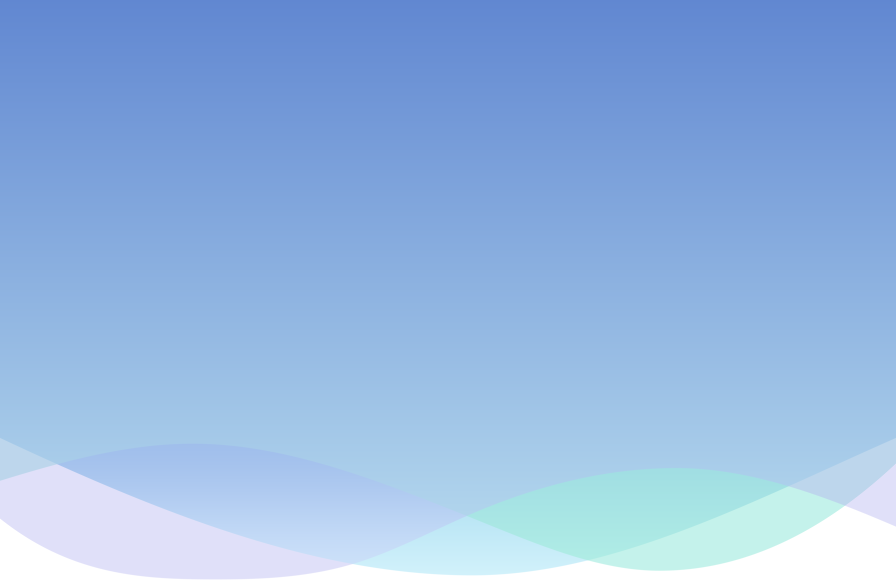
This background is drawn by a Shadertoy shader. Its source:

```glsl
// Blue sky gradient above three translucent, crossing waves on white.

#define SKY_TOP vec3(0.38, 0.53, 0.82)
#define SKY_LOW vec3(0.73, 0.87, 0.94)
#define HAZE vec3(0.74, 0.84, 0.925)
#define LAVENDER vec3(0.88, 0.88, 0.975)
#define BLUE_TOP vec3(0.62, 0.74, 0.92)
#define BLUE_LOW vec3(0.81, 0.89, 0.98)
#define TEAL_TOP vec3(0.63, 0.87, 0.89)
#define TEAL_LOW vec3(0.70, 0.94, 0.90)
#define MINT vec3(0.77, 0.95, 0.92)
#define CYAN_TOP vec3(0.73, 0.90, 0.96)
#define CYAN_LOW vec3(0.83, 0.95, 0.985)
#define PAPER vec3(1.0)

// Cubic Hermite span between two knots (x, height, slope)
float span(float x, vec3 a, vec3 b) {
    float width = b.x - a.x;
    float t = (x - a.x) / width;
    float ease = t * t * (3.0 - 2.0 * t);
    float leave = t * (1.0 - t) * (1.0 - t);
    float arrive = t * t * (t - 1.0);
    return mix(a.y, b.y, ease) + width * (a.z * leave + b.z * arrive);
}

// Height of a smooth wave through six knots; those beyond x = 1 are unused
float wave(float x, vec3 knots[6]) {
    float height = knots[0].y;
    for (int i = 0; i < 5; i++) {
        if (x >= knots[i].x) height = span(x, knots[i], knots[i + 1]);
    }
    return height;
}

// Antialiased coverage of the area above a curve
float above(float y, float height) {
    float pixel = 1.0 / iResolution.y;
    return smoothstep(-0.75 * pixel, 0.75 * pixel, y - height);
}

void mainImage(out vec4 fragColor, in vec2 fragCoord) {
    vec2 uv = fragCoord / iResolution.xy;

    // Wide bowl that closes the sky
    float bowl = uv.x < 0.527
        ? span(uv.x, vec3(0.0, 0.245, -0.725), vec3(0.527, 0.008, 0.0))
        : span(uv.x, vec3(0.527, 0.008, 0.0), vec3(1.0, 0.245, 0.68));

    // Wave cresting on the left, and its counterpart cresting on the right
    float leftCrest = wave(uv.x, vec3[6](
        vec3(0.0, 0.171, 0.478), vec3(0.215, 0.235, 0.0),
        vec3(0.521, 0.1105, -0.617), vec3(0.736, 0.016, 0.0),
        vec3(1.0, 0.201, 1.45), vec3(2.0, 0.201, 0.0)));
    float rightCrest = wave(uv.x, vec3[6](
        vec3(0.0, 0.106, -1.234), vec3(0.241, 0.001, 0.0),
        vec3(0.3945, 0.028, 0.463), vec3(0.521, 0.1105, 0.678),
        vec3(0.755, 0.193, 0.0), vec3(1.0, 0.092, -0.663)));

    float aboveBowl = above(uv.y, bowl);
    float aboveLeft = above(uv.y, leftCrest);
    float aboveRight = above(uv.y, rightCrest);

    // Vertical gradients
    vec3 sky = mix(SKY_LOW, SKY_TOP, uv.y);
    vec3 blue = mix(BLUE_LOW, BLUE_TOP, smoothstep(-0.02, 0.27, uv.y));
    vec3 teal = mix(TEAL_LOW, TEAL_TOP, clamp(uv.y / 0.19, 0.0, 1.0));
    vec3 cyan = mix(CYAN_LOW, CYAN_TOP, clamp(uv.y / 0.11, 0.0, 1.0));

    // Each overlap has its own colour outside and inside the bowl
    vec3 open = mix(HAZE, sky, aboveBowl);
    vec3 leftOnly = mix(LAVENDER, blue, aboveBowl);
    vec3 rightOnly = mix(MINT, teal, aboveBowl);
    vec3 under = mix(PAPER, cyan, aboveBowl);

    vec3 color = mix(mix(under, rightOnly, aboveLeft),
                     mix(leftOnly, open, aboveLeft), aboveRight);
    fragColor = vec4(color, 1.0);
}
```
